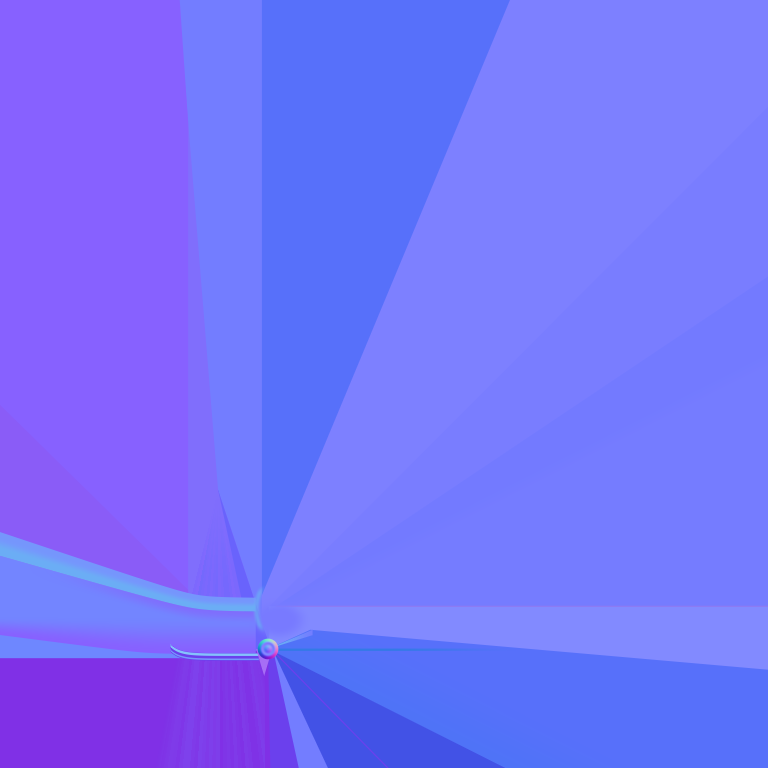
A Shadertoy shader for this texture map:

```glsl
// Normal-map style sheet: flat violet and blue facets fan out from a small hub.
// Half-planes are painted back to front; ribbons are smooth-max curves,
// streaks are hashed fans and the knob is a ringed dome.

const vec3 VIOLET     = vec3(0.53, 0.38, 1.00);
const vec3 WEDGE      = vec3(0.50, 0.43, 0.99);
const vec3 SLIVER     = vec3(0.41, 0.39, 0.99);
const vec3 PERIWINKLE = vec3(0.45, 0.49, 1.00);
const vec3 BLUE       = vec3(0.34, 0.44, 0.98);
const vec3 LAVENDER   = vec3(0.49, 0.50, 1.00);
const vec3 PALE       = vec3(0.51, 0.54, 1.00);
const vec3 DEEP_BLUE  = vec3(0.26, 0.32, 0.90);
const vec3 PURPLE     = vec3(0.50, 0.19, 0.90);
const vec3 INDIGO     = vec3(0.42, 0.25, 0.93);
const vec3 CYAN       = vec3(0.42, 0.68, 0.96);
const vec3 SKY        = vec3(0.46, 0.59, 0.99);
const vec3 TEAL       = vec3(0.20, 0.48, 0.90);

const float WALL_X   = 0.245;
const float COLUMN_X = 0.341;
const float SEAM_Y   = 0.2105;
const float FLOOR_Y  = 0.143;
const float KNOB_R   = 0.0135;
const vec2  KNOB = vec2(0.349, 0.155);
const vec2  RAYS = vec2(0.356, 0.152);
const vec2  TIP  = vec2(0.284, 0.362);

float hash(float n) { return fract(sin(n * 127.1) * 43758.5453); }

// Signed distance to the line a-b, positive on its left side.
float leftOf(vec2 p, vec2 a, vec2 b) {
    vec2 d = normalize(b - a), q = p - a;
    return d.x * q.y - d.y * q.x;
}

float smax(float a, float b, float k) {
    return 0.5 * (a + b + sqrt((a - b) * (a - b) + k * k));
}

// Lays ink where d is positive, with a smooth edge.
void paint(inout vec3 col, vec3 ink, float d) {
    col = mix(col, ink, clamp(0.5 + d * iResolution.y, 0.0, 1.0));
}

// Fan, column, wedge and wall above the seam.
vec3 upperFacets(vec2 p) {
    vec3 col = BLUE, fan = LAVENDER;
    paint(fan, vec3(0.475, 0.49, 1.0), -leftOf(p, vec2(0.473, 0.333), vec2(1.0, 0.861)));
    paint(fan, vec3(0.45, 0.48, 1.0), -leftOf(p, vec2(0.542, 0.333), vec2(1.0, 0.64)));
    float soft = leftOf(p, vec2(0.667, 0.362), vec2(1.0, 0.531));
    fan = mix(fan, vec3(0.46, 0.485, 1.0), smoothstep(0.01, -0.01, soft));
    paint(col, fan, -leftOf(p, vec2(COLUMN_X, 0.225), vec2(0.664, 1.0)));
    paint(col, PERIWINKLE, COLUMN_X - p.x);

    float upper = leftOf(p, TIP, vec2(WALL_X, 0.841));
    float lower = -leftOf(p, TIP, vec2(0.328, 0.229));
    paint(col, WEDGE, p.y > TIP.y ? upper : lower);
    float drop = max(TIP.y - p.y, 0.001);
    float u = (p.x - TIP.x) / drop;
    float streak = hash(floor(u * 36.0) + 7.0);
    float reach = step(abs(u), 0.25) * smoothstep(0.0, 0.12, TIP.y - p.y);
    col = mix(col, mix(SLIVER, VIOLET, streak), 0.5 * reach);
    paint(col, SLIVER, min(0.11 * drop - lower, min(lower, TIP.y - p.y)));

    vec3 wall = VIOLET;
    paint(wall, vec3(0.54, 0.36, 0.97), -leftOf(p, vec2(0.0, 0.473), vec2(WALL_X, 0.232)));
    paint(col, wall, min(WALL_X - p.x, leftOf(p, vec2(WALL_X, 0.841), vec2(0.234, 1.0))));
    return col;
}

// Pale band, blue ground and rays below the knob.
void lowerFacets(inout vec3 col, vec2 p) {
    paint(col, PALE, min(SEAM_Y - p.y, p.x - 0.35));
    paint(col, vec3(0.55, 0.48, 0.95), min(0.0008 - abs(p.y - SEAM_Y), p.x - 0.36));
    float ray = leftOf(p, RAYS, vec2(0.658, 0.0));
    vec3 ground = mix(vec3(0.31, 0.45, 0.97), BLUE, smoothstep(0.0, 0.08, ray));
    float below = -leftOf(p, vec2(0.404, 0.18), vec2(1.0, 0.128));
    paint(col, ground, min(below, -leftOf(p, KNOB, vec2(0.404, 0.18))));
    vec3 line = mix(TEAL, col, smoothstep(0.5, 0.68, p.x));
    paint(col, line, min(0.0015 - abs(p.y - 0.154), p.x - 0.35));
    float under = RAYS.y - p.y;
    paint(col, DEEP_BLUE, min(under, -ray));
    paint(col, INDIGO, min(under, 0.0008 - abs(leftOf(p, RAYS, vec2(0.505, 0.0)))));
    paint(col, PERIWINKLE, min(under, -leftOf(p, RAYS, vec2(0.427, 0.0))));
    paint(col, INDIGO, min(under, -leftOf(p, RAYS, vec2(0.389, 0.0))));
    paint(col, PURPLE, min(under, -leftOf(p, KNOB, vec2(0.352, 0.0))));
}

// Curved ribbons, streaked floor and lip on the left.
void leftRibbons(inout vec3 col, vec2 p) {
    float top = smax(0.307 - 0.335 * p.x, 0.221, 0.009);
    float bottom = smax(0.276 - 0.285 * p.x, 0.203, 0.009);
    float base = smax(0.173 - 0.13 * p.x, 0.148, 0.004);
    float side = 0.333 - p.x;
    vec3 body = mix(VIOLET, vec3(0.45, 0.52, 1.0), smoothstep(base, 0.197, p.y));
    float shadow = smoothstep(0.018, 0.0, bottom - p.y) * smoothstep(0.03, 0.24, p.x);
    paint(col, mix(body, WEDGE, shadow), min(side, bottom - p.y));
    float t = (p.y - bottom) / (top - bottom);
    vec3 ribbon = mix(CYAN, SKY, smoothstep(0.25, 0.75, t));
    paint(col, ribbon, min(side, min(top - p.y, p.y - bottom)));
    paint(col, vec3(0.43, 0.53, 1.0), min(side, base - p.y));

    float u = (p.x - 0.286) / (1.0 + 3.5 * max(FLOOR_Y - p.y, 0.0));
    float streak = hash(floor(u * 310.0)) * smoothstep(0.056, 0.046, abs(u));
    paint(col, mix(PURPLE, vec3(0.49, 0.3, 0.94), 0.65 * streak), min(0.345 - p.x, FLOOR_Y - p.y));
    float lip = p.y - 0.1445 - 0.006 * exp((0.23 - max(p.x, 0.21)) / 0.012);
    float span = min(p.x - 0.222, 0.337 - p.x);
    paint(col, INDIGO, min(span, 0.005 - abs(lip)));
    paint(col, vec3(0.52, 0.76, 0.99), min(span, 0.0016 - abs(lip - 0.003)));
    paint(col, SKY, min(span, 0.001 - abs(lip + 0.003)));
}

// Soft joint, flare, spike and ringed dome.
void hubAndKnob(inout vec3 col, vec2 p) {
    vec2 q = (p - vec2(0.363, 0.193)) / vec2(0.042, 0.029);
    col = mix(col, vec3(0.47, 0.48, 1.0), smoothstep(1.0, 0.4, length(q)));
    float h = p.y - 0.207;
    float arc = abs(p.x - 0.334 - 9.0 * h * h);
    col = mix(col, CYAN, 0.7 * smoothstep(0.006, 0.0, arc) * smoothstep(0.032, 0.02, abs(h)));
    float flare = min(-leftOf(p, KNOB, vec2(0.407, 0.18)), leftOf(p, KNOB, vec2(0.407, 0.173)));
    paint(col, mix(CYAN, PERIWINKLE, smoothstep(0.36, 0.41, p.x)), min(flare, 0.407 - p.x));
    float spike = 0.3 * (p.y - 0.12) - abs(p.x - 0.344);
    paint(col, vec3(0.65, 0.43, 0.96), min(spike, KNOB.y - p.y));
    vec2 k = (p - KNOB) / KNOB_R;
    float r = length(k);
    vec3 n = normalize(vec3(k * (0.55 + 0.65 * sin(r * 9.0)), 0.75));
    paint(col, 0.5 + 0.5 * n, (1.0 - r) * KNOB_R);
}

void mainImage(out vec4 fragColor, in vec2 fragCoord) {
    vec2 p = fragCoord / iResolution.xy;
    vec3 col = upperFacets(p);
    lowerFacets(col, p);
    leftRibbons(col, p);
    hubAndKnob(col, p);
    fragColor = vec4(col, 1.0);
}
```
